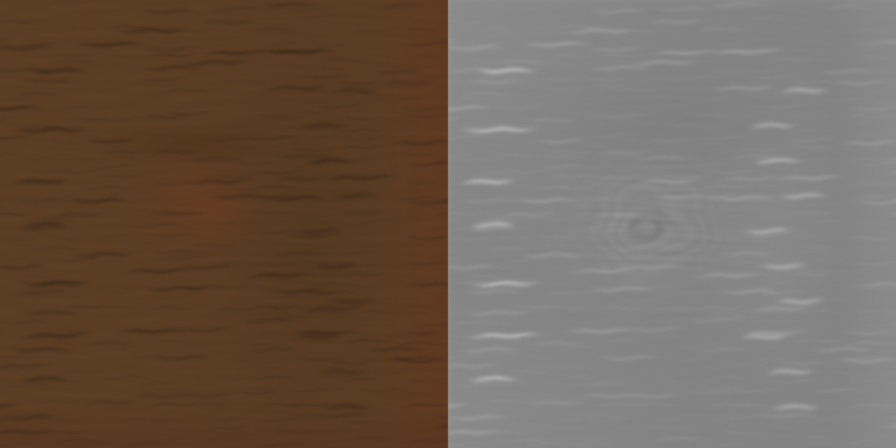
Reproduce this texture map procedurally as a Shadertoy shader.

```glsl
float hash(vec2 p) {
    vec3 q = fract(p.xyx * vec3(0.1031, 0.1030, 0.0973));
    q += dot(q, q.yzx + 33.33);
    return fract((q.x + q.y) * q.z);
}

float blob(vec2 p, vec2 center, vec2 size) {
    vec2 d = (p - center) / size;
    return exp(-dot(d, d));
}

// One short pore, bent slightly along the grain
float pore(vec2 p, vec2 center, vec2 size) {
    vec2 d = p - center;
    d.y -= 0.025 * d.x + 0.002 * sin(d.x * 70.0 + center.y * 90.0);
    d /= size;
    return exp(-d.x * d.x * d.x * d.x - d.y * d.y);
}

// Cellular scatter of long, thin pores
float scatteredPores(vec2 p, vec2 grid, float seed) {
    vec2 cell = floor(p * grid);
    float sum = 0.0;
    for (int j = -1; j <= 1; j++) {
        for (int i = -1; i <= 1; i++) {
            vec2 id = cell + vec2(i, j);
            float a = hash(id + seed);
            float b = hash(id + seed + 37.0);
            float c = hash(id + seed + 71.0);
            vec2 center = (id + 0.15 + 0.7 * vec2(a, b)) / grid;
            vec2 size = vec2(0.2 + 0.25 * c, 0.14) / grid;
            sum += pore(p, center, size) * c * c;
        }
    }
    return sum;
}

// Two loose columns of strong pores
float strongPores(vec2 p) {
    float sum = 0.0;
    for (int i = 0; i < 10; i++) {
        float k = float(i);
        if (i < 7) {
            float y = 0.83 - 0.1146 * k + 0.012 * sin(k * 2.1 + 1.5);
            vec2 center = vec2(0.11 + 0.02 * cos(k * 1.4), y);
            sum += pore(p, center, vec2(0.055 + 0.015 * sin(k * 1.7), 0.0065));
        }
        vec2 center = vec2(0.75 + 0.045 * cos(k * 2.2), 0.798 - 0.0785 * k);
        sum += 0.75 * pore(p, center, vec2(0.045, 0.007));
    }
    return sum;
}

float fineGrain(vec2 p) {
    float wave = sin(p.y * 170.0 + 2.0 * sin(p.x * 9.0) + 1.5 * sin(p.y * 31.0));
    wave += sin(p.y * 293.0 - 3.0 * sin(p.x * 6.0 + p.y * 12.0));
    return wave * 0.5 * sin(p.x * 13.0 + p.y * 47.0);
}

vec3 woodColor(vec2 p, float strong, float scatter, float grain) {
    vec3 c = vec3(0.358, 0.240, 0.137);
    float shade = blob(p, vec2(0.68, 0.48), vec2(0.20, 0.42));
    c = mix(c, vec3(0.325, 0.222, 0.130), 0.75 * shade);
    c = mix(c, vec3(0.375, 0.217, 0.120), 0.65 * smoothstep(0.82, 1.0, p.x));
    c = mix(c, vec3(0.345, 0.205, 0.125), 0.5 * smoothstep(0.12, 0.0, p.y));
    c = mix(c, vec3(0.400, 0.232, 0.130), 0.75 * blob(p, vec2(0.46, 0.54), vec2(0.10, 0.08)));
    c -= 0.025 * blob(p, vec2(0.42, 0.68), vec2(0.16, 0.03));
    c += vec3(0.007, 0.005, 0.003) * grain;
    c -= vec3(0.095, 0.060, 0.030) * min(0.75 * strong + 0.7 * scatter, 1.1);
    return c;
}

vec3 roughnessColor(vec2 p, float strong, float scatter, float grain) {
    float v = 0.512;
    v += 0.025 * blob(p, vec2(0.0, 0.95), vec2(0.35, 0.4));
    v += 0.022 * blob(p, vec2(0.0, 0.05), vec2(0.35, 0.25));
    v += 0.025 * smoothstep(0.85, 1.0, p.x);
    v += 0.018 * blob(p, vec2(0.73, 0.45), vec2(0.11, 0.25));
    v -= 0.015 * blob(p, vec2(0.45, 0.72), vec2(0.25, 0.10));

    // Knot with faint rings
    vec2 q = p - vec2(0.445, 0.497);
    float r = length(q * vec2(0.9, 1.0));
    float knot = exp(-r * r / 0.017);
    float ring = sin(r * 190.0 + 1.3 * sin(q.x * 45.0) + 2.0 * sin(q.y * 60.0));
    v += knot * (0.022 + 0.010 * ring + 0.018 * grain);
    v -= 0.035 * exp(-pow((r - 0.026) / 0.014, 2.0));

    v += 0.004 * grain + 0.13 * strong + 0.075 * scatter;
    v += 0.03 * exp(-p.x / 0.008) + 0.02 * exp(-(1.0 - p.y) / 0.008);
    return vec3(v);
}

void mainImage(out vec4 fragColor, in vec2 fragCoord) {
    vec2 uv = fragCoord / iResolution.xy;
    float x = uv.x * 2.0;
    vec2 p = vec2(x - step(1.0, x), uv.y);

    // Both panels share the same pores
    float strong = strongPores(p);
    float scatter = scatteredPores(p, vec2(7.0, 24.0), 3.0);
    float fineScatter = scatteredPores(p, vec2(9.0, 37.0), 19.0);
    float grain = fineGrain(p);

    vec3 wood = woodColor(p, strong, scatter + 0.5 * fineScatter, grain);
    vec3 roughness = roughnessColor(p, strong, 0.8 * scatter + 0.25 * fineScatter, grain);
    float edge = 1.0 / iResolution.x;
    vec3 color = mix(wood, roughness, smoothstep(-edge, edge, uv.x - 0.5));
    fragColor = vec4(color, 1.0);
}
```
